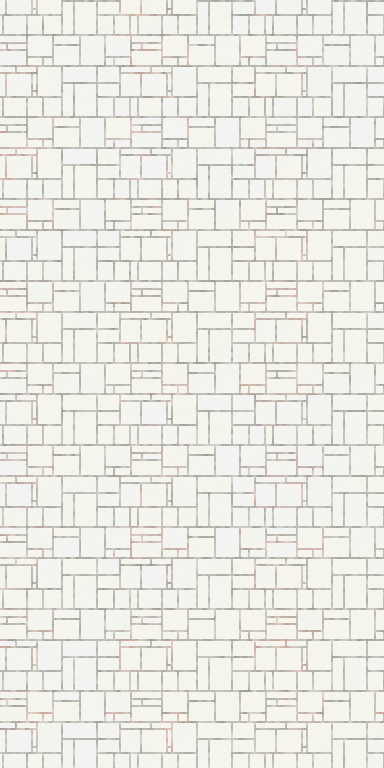
Give the GLSL for this pattern, as a Shadertoy shader.

```glsl
// Pale stone paving: a block of mixed rectangular slabs repeated in a grid.
// Each block is divided by nested straight cuts; the bounds of the slab that
// holds the pixel give its joints, with worn ink and patches of faint red.

float hash(vec2 p) {
    return fract(sin(dot(p, vec2(127.1, 311.7))) * 43758.5453);
}

float noise(vec2 p) {
    vec2 i = floor(p), f = fract(p);
    f = f * f * (3.0 - 2.0 * f);
    return mix(mix(hash(i), hash(i + vec2(1, 0)), f.x),
               mix(hash(i + vec2(0, 1)), hash(i + vec2(1, 1)), f.x), f.y);
}

// Shrinks a span to the side of the cut that holds x.
void cut(inout vec2 span, float x, float at) {
    if (x < at) span.y = min(span.y, at);
    else span.x = max(span.x, at);
}

// Upper course: a framed cluster, a small-slab row and a T-shaped group.
void upperCourse(vec2 p, inout vec2 sx, inout vec2 sy) {
    cut(sx, p.x, 112.0);
    if (p.x < 112.0) {
        cut(sy, p.y, 17.0);
        if (p.y > 17.0) cut(sx, p.x, 89.0);
        return;
    }
    cut(sy, p.y, 31.0);
    if (p.y > 31.0) {
        cut(sx, p.x, 129.0);
        cut(sx, p.x, 145.0);
        cut(sx, p.x, 153.0);
        cut(sx, p.x, 177.0);
        cut(sx, p.x, 193.0);
        return;
    }
    cut(sx, p.x, 135.0);
    cut(sx, p.x, 187.0);
    if (p.x < 135.0) cut(sy, p.y, 17.0);
    else if (p.x < 187.0) {
        cut(sy, p.y, 7.0);
        if (p.y < 7.0) cut(sx, p.x, 166.0);
        else {
            cut(sx, p.x, 156.0);
            cut(sx, p.x, 182.0);
            if (p.x > 182.0) cut(sy, p.y, 25.0);
        }
    }
}

// Lower course: five columns, most of them split again.
void lowerCourse(vec2 p, inout vec2 sx, inout vec2 sy) {
    cut(sx, p.x, 120.0);
    cut(sx, p.x, 146.0);
    cut(sx, p.x, 177.0);
    cut(sx, p.x, 203.0);
    if (p.x < 120.0) return;
    if (p.x > 203.0) cut(sy, p.y, 61.0);
    else if (p.x > 146.0 && p.x < 177.0) {
        cut(sy, p.y, 59.0);
        cut(sy, p.y, 66.0);
        if (p.y > 59.0 && p.y < 66.0) cut(sx, p.x, 157.0);
    } else {
        cut(sy, p.y, 73.0);
        if (p.y > 73.0) cut(sx, p.x, p.x < 146.0 ? 129.0 : 193.0);
    }
}

void mainImage(out vec4 fragColor, in vec2 fragCoord) {
    // The canvas is 384 units wide; y runs down from the top.
    float unit = 384.0 / iResolution.x;
    vec2 pos = vec2(fragCoord.x, iResolution.y - fragCoord.y) * unit;
    vec2 block = vec2(135.0, 82.0);
    vec2 p = pos - vec2(120.0, 66.0);
    float row = floor(p.y / block.y);
    p.y -= row * block.y;

    // The courses start at different columns of the block.
    bool upper = p.y < 51.0;
    float start = upper ? 77.0 : 95.0;
    float column = floor((p.x - start) / block.x);
    p.x -= column * block.x;
    vec2 sx = vec2(start, start + block.x);
    vec2 sy = upper ? vec2(0.0, 51.0) : vec2(51.0, block.y);
    if (upper) upperCourse(p, sx, sy);
    else lowerCourse(p, sx, sy);

    // Warm slabs with a faint cool cast in patches, and a light grain.
    vec2 id = vec2(sx.x, sy.x) + vec2(column, row) * 17.3;
    float cool = smoothstep(0.45, 0.8, 0.6 * noise(pos * 0.012 + 5.0) + 0.4 * hash(id));
    vec3 col = mix(vec3(0.962, 0.962, 0.93), vec3(0.953, 0.953, 0.949), cool);
    col += 0.016 * (noise(pos * 0.8) - 0.5);

    // Joints: broken dark ink, a little stronger along the courses.
    vec2 gap = vec2(min(p.x - sx.x, sx.y - p.x), min(p.y - sy.x, sy.y - p.y));
    float soft = 0.5 * max(unit, 0.5);
    vec2 joint = 1.0 - smoothstep(vec2(0.62 - soft), vec2(0.62 + soft), gap);
    float wear = mix(0.4, 1.0, noise(pos * 0.22));
    wear *= mix(0.7, 1.0, noise(pos * 0.9 + 40.0));
    float ink = max(joint.x * 0.85, joint.y) * wear;

    // Red joints around the cluster and the split columns, in patches.
    bool accent = upper ? p.x > 134.0 && p.x < 188.0 && p.y < 32.0
                        : p.x > 120.0 && p.x < 204.0;
    float red = accent ? smoothstep(0.35, 0.75, noise(pos * 0.09 + 9.0)) : 0.0;
    red *= 0.3 + 0.5 * hash(vec2(column, row) + 3.0);
    vec3 jointColor = mix(vec3(0.37, 0.37, 0.32), vec3(0.76, 0.42, 0.36), red);
    fragColor = vec4(mix(col, jointColor, ink), 1.0);
}
```
